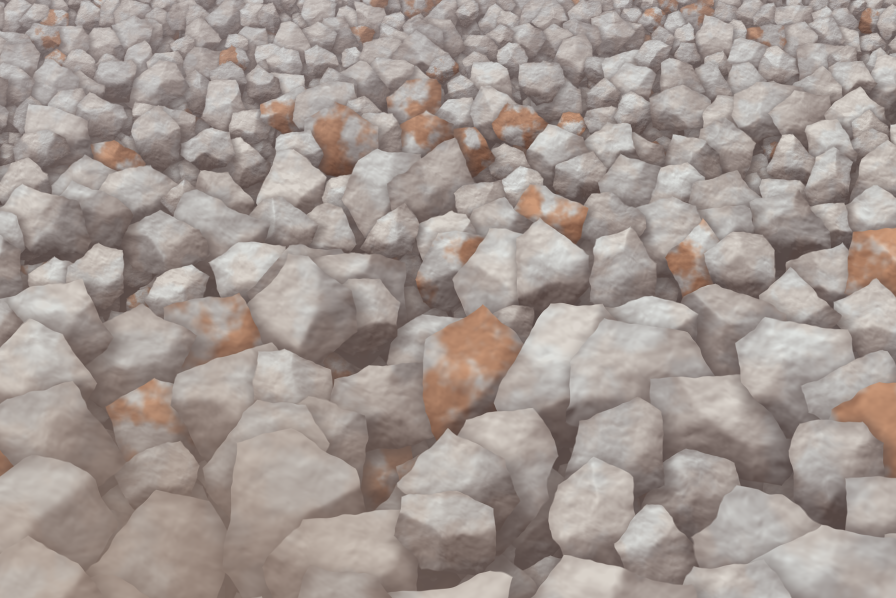
A Shadertoy shader for this texture:

```glsl
// A heap of broken pale quartz stones receding toward a high horizon.
// Rows of faceted polygons are painted from far to near; each stone shades
// what lies under it, and soft haze is laid over the finished pile.

#define HORIZON 1.22      // height where stones would shrink to nothing
#define ROW_STEP 0.125    // row spacing relative to distance scale
#define CELL_WIDTH 0.155  // stone spacing relative to distance scale
#define FACET_SHARP 26.0  // crispness of ridges between facets
#define ROUGHNESS 0.75    // strength of the surface relief
#define SHADOW 0.62       // darkness of contact shadows
#define RUST_SHARE 0.09   // share of strongly stained stones

const vec3 GAP   = vec3(0.32, 0.27, 0.26);
const vec3 STONE = vec3(0.60, 0.57, 0.56);
const vec3 CHALK = vec3(0.88, 0.89, 0.88);
const vec3 RUST  = vec3(0.90, 0.66, 0.52);
const vec3 DUST  = vec3(0.60, 0.51, 0.45);
const vec3 MIST  = vec3(0.67, 0.64, 0.65);
const vec3 LIGHT = vec3(-0.25, 0.75, 0.61);
const float TAU = 6.2831853;

vec3 hash3(vec3 p) {
    p = fract(p * vec3(0.1031, 0.1030, 0.0973));
    p += dot(p, p.yxz + 33.33);
    return fract((p.xxy + p.yxx) * p.zyx);
}

vec3 noise3(vec2 p) {
    vec2 i = floor(p), f = fract(p);
    f = f * f * (3.0 - 2.0 * f);
    vec3 low  = mix(hash3(vec3(i, 1.0)), hash3(vec3(i + vec2(1, 0), 1.0)), f.x);
    vec3 high = mix(hash3(vec3(i + vec2(0, 1), 1.0)), hash3(vec3(i + 1.0, 1.0)), f.x);
    return mix(low, high, f.y);
}

vec3 fbm(vec2 p) {
    vec3 sum = vec3(0.0);
    float amp = 0.53;
    for (int i = 0; i < 4; i++) {
        sum += amp * noise3(p);
        p = mat2(1.6, 1.2, -1.2, 1.6) * p + 5.3;
        amp *= 0.5;
    }
    return sum;
}

// Signed distances to the outline (x) and to its shifted shadow (y).
vec2 outline(vec2 p, vec3 id, float turn) {
    vec2 d = vec2(-9.0);
    for (int k = 0; k < 7; k++) {
        vec3 h = hash3(id + float(k) * 17.0);
        float a = turn + (float(k) + 0.75 * h.x) * TAU / 7.0;
        vec2 dir = vec2(cos(a), sin(a));
        float reach = mix(0.68, 0.98, h.y) * mix(0.76, 1.0, abs(cos(a - turn * 0.5)));
        d = max(d, vec2(dot(p, dir), dot(p + vec2(-0.05, 0.10), dir)) - reach);
    }
    return d;
}

// Normal of the lowest of several tilted planes, blended at the ridges.
vec3 facetNormal(vec2 p, vec3 id, float turn) {
    vec3 sum = vec3(0.0);
    for (int k = 0; k < 6; k++) {
        vec3 h = hash3(id + float(k) * 13.0 + 151.0);
        float a = turn + (float(k) + 0.8 * h.x) * TAU / 5.0;
        bool top = k == 0;
        float steep = top ? mix(0.1, 0.5, h.y) : mix(0.55, 1.4, h.y);
        float height = top ? 0.45 : mix(0.5, 0.9, h.z);
        vec2 slope = steep * vec2(cos(a), sin(a));
        float z = height - dot(slope, p);
        sum += normalize(vec3(slope, 1.0)) * exp(-FACET_SHARP * z);
    }
    return normalize(sum);
}

vec3 stoneColor(vec2 p, vec3 id, vec3 rnd, float edge, float stain) {
    vec3 n = facetNormal(p, id, rnd.x * TAU);
    vec2 grain = p * vec2(2.6, 3.6) + rnd.yz * 90.0;
    float relief = fbm(grain).x - fbm(grain + vec2(-0.07, 0.20)).x;
    float tone = 0.33 + 0.56 * dot(n, LIGHT) + ROUGHNESS * relief;
    tone += 0.16 * (rnd.y - 0.5) + 0.12 * (stain - 0.5);
    tone -= 0.16 * smoothstep(0.0, 0.9, -p.y);
    tone -= 0.10 * smoothstep(-0.14, 0.0, edge);
    tone = clamp(tone, 0.04, 1.0);
    vec3 col = mix(GAP, STONE, min(tone * 2.0, 1.0));
    col = mix(col, CHALK, max(tone * 2.0 - 1.0, 0.0));
    float rusty = rnd.z < RUST_SHARE ? 0.95 : 0.16;
    return col * mix(vec3(1.0), RUST, rusty * smoothstep(0.36, 0.60, stain));
}

// Paints one layer of stones, far rows first.
void paintPile(vec2 uv, float size, float layer, inout vec3 col) {
    float stride = ROW_STEP * size;
    float nearRow = floor(-log((HORIZON - uv.y) / HORIZON) / stride);
    for (int j = 2; j >= -2; j--) {
        float row = nearRow + float(j);
        float scale = HORIZON * exp(-(row + 0.5) * stride);
        float cell = CELL_WIDTH * size * scale;
        float shift = hash3(vec3(row, 7.0, layer)).x;
        float column = floor(uv.x / cell + shift);
        float order = mod(row, 2.0) < 0.5 ? 1.0 : -1.0;
        for (int k = -2; k <= 2; k++) {
            vec3 id = vec3(row, column + order * float(k), layer);
            vec3 place = hash3(id + 71.0), rnd = hash3(id + 203.0);
            vec2 center = vec2((id.y + 0.5 - shift) * cell, HORIZON - scale);
            center += (place.xy - 0.5) * 0.6 * cell;
            float radius = cell * mix(0.55, 1.08, place.z);
            vec2 p = (uv - center) / radius;
            if (dot(p, p) > 2.2) continue;
            vec3 warp = fbm(p * 1.9 + rnd.xy * 60.0);
            p += 0.20 * (warp.xy - 0.5);
            vec2 d = outline(p, id, rnd.x * TAU);
            float soft = 0.9 / (iResolution.y * radius);
            col = mix(col, GAP, SHADOW * (1.0 - smoothstep(-0.12, 0.26, d.y)));
            float cover = 1.0 - smoothstep(-soft, soft, d.x);
            if (cover > 0.0) col = mix(col, stoneColor(p, id, rnd, d.x, warp.z), cover);
        }
    }
}

void mainImage(out vec4 fragColor, in vec2 fragCoord) {
    vec2 uv = fragCoord / iResolution.y;
    uv.x -= 0.5 * iResolution.x / iResolution.y;

    // Rubble in the gaps, then the main stones
    vec3 col = mix(GAP, DUST, 0.5 * fbm(uv * 30.0).x);
    paintPile(uv, 0.55, 1.0, col);
    col = mix(col, GAP, 0.28);
    paintPile(uv, 1.0, 2.0, col);

    // Warm dust at the lower left, pale mist in the distance
    vec2 q = (uv - vec2(-0.48, 0.02)) / vec2(0.50, 0.36);
    col = mix(col, DUST, 0.50 * exp(-dot(q, q)));
    col = mix(col, MIST, 0.30 * smoothstep(0.65, 1.05, uv.y - 0.12 * uv.x));
    fragColor = vec4(col, 1.0);
}
```
